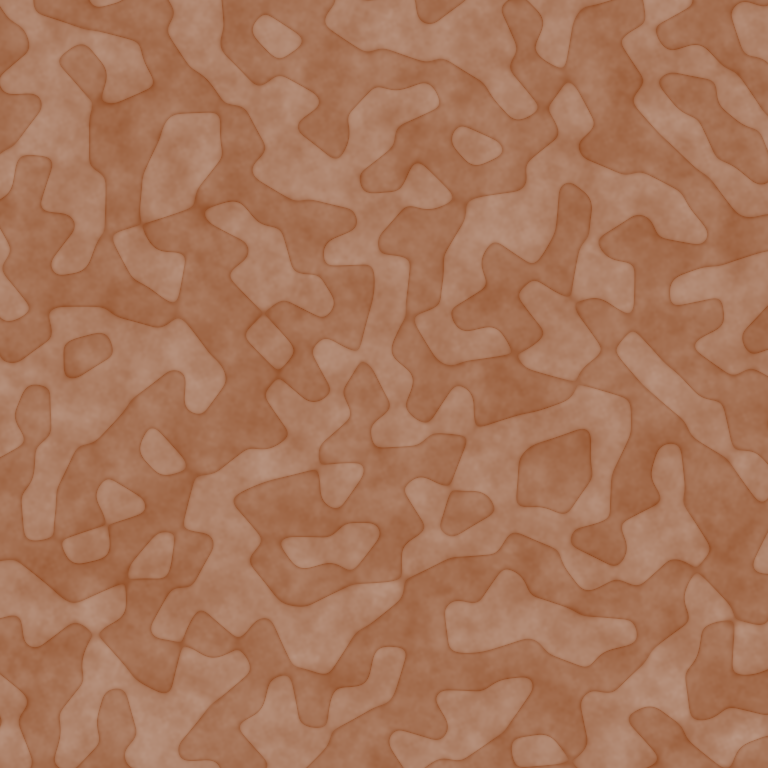
This texture is drawn by a Shadertoy shader. Its source:

```glsl
const vec3 VEIN_COLOR = vec3(0.600, 0.360, 0.220);
const vec3 PALE_COLOR = vec3(0.690, 0.530, 0.440);

const float PATCH_SCALE = 10.0;   // simplex units per canvas height
const float PATCH_BIAS = 0.03;    // raises the share of dark patches
const float PATCH_EDGE = 0.05;    // softness between dark and pale patches
const float DARK_TONE = 0.48;
const float PALE_TONE = 0.85;

const float VEIN_WIDTH = 0.07;    // in units of the patch field
const float VEIN_DEPTH = 0.66;

const float MOTTLE_CELLS = 26.0;
const float MOTTLE_GAIN = 0.68;
const float MOTTLE_AMOUNT = 0.56;
const int MOTTLE_OCTAVES = 4;

// Integer lattice hash, -1 to 1
float hash(ivec2 cell, uint seed) {
    uint h = uint(cell.x) * 0x9E3779B1u + uint(cell.y) * 0x85EBCA6Bu + seed * 0xC2B2AE35u;
    h = (h ^ (h >> 16)) * 0x7FEB352Du;
    h = (h ^ (h >> 15)) * 0x846CA68Bu;
    h ^= h >> 16;
    return float(h >> 8) / 8388608.0 - 1.0;
}

// Contribution of one simplex corner with a random unit gradient
float corner(vec2 offset, ivec2 cell) {
    vec2 gradient = normalize(vec2(hash(cell, 1u), hash(cell, 2u)) + 1e-5);
    float reach = max(0.5 - dot(offset, offset), 0.0);
    reach *= reach;
    return reach * reach * dot(gradient, offset);
}

float simplexNoise(vec2 p) {
    const float SKEW = 0.366025;
    const float UNSKEW = 0.211325;
    vec2 cell = floor(p + (p.x + p.y) * SKEW);
    vec2 a = p - cell + (cell.x + cell.y) * UNSKEW;
    vec2 side = a.x > a.y ? vec2(1.0, 0.0) : vec2(0.0, 1.0);
    vec2 b = a - side + UNSKEW;
    vec2 c = a - 1.0 + 2.0 * UNSKEW;
    ivec2 base = ivec2(cell);
    return 99.0 * (corner(a, base) + corner(b, base + ivec2(side)) + corner(c, base + 1));
}

float valueNoise(vec2 p, uint seed) {
    ivec2 cell = ivec2(floor(p));
    vec2 f = fract(p);
    vec2 blend = f * f * (3.0 - 2.0 * f);
    float low = mix(hash(cell, seed), hash(cell + ivec2(1, 0), seed), blend.x);
    float high = mix(hash(cell + ivec2(0, 1), seed), hash(cell + ivec2(1, 1), seed), blend.x);
    return mix(low, high, blend.y);
}

// Cloudy grain, octaves normalised to -1 to 1
float mottle(vec2 uv) {
    const mat2 TURN = mat2(0.8, 0.6, -0.6, 0.8);
    vec2 p = uv * MOTTLE_CELLS;
    float sum = 0.0, total = 0.0, weight = 1.0;
    for (int i = 0; i < MOTTLE_OCTAVES; i++) {
        sum += weight * valueNoise(p, uint(i) + 11u);
        total += weight;
        weight *= MOTTLE_GAIN;
        p = TURN * p * 2.0 + 7.3;
    }
    return sum / total;
}

void mainImage(out vec4 fragColor, in vec2 fragCoord) {
    vec2 uv = fragCoord / iResolution.y;

    // Patches split by the sign of the field
    float field = simplexNoise(uv * PATCH_SCALE + 3.7) - PATCH_BIAS;
    float edge = max(PATCH_EDGE, fwidth(field));
    float tone = mix(DARK_TONE, PALE_TONE, smoothstep(-edge, edge, field));

    // Veins follow the zero contour and spread where the slope is gentle
    tone -= VEIN_DEPTH * exp(-abs(field) / VEIN_WIDTH);
    tone += MOTTLE_AMOUNT * mottle(uv);

    fragColor = vec4(mix(VEIN_COLOR, PALE_COLOR, tone), 1.0);
}
```
